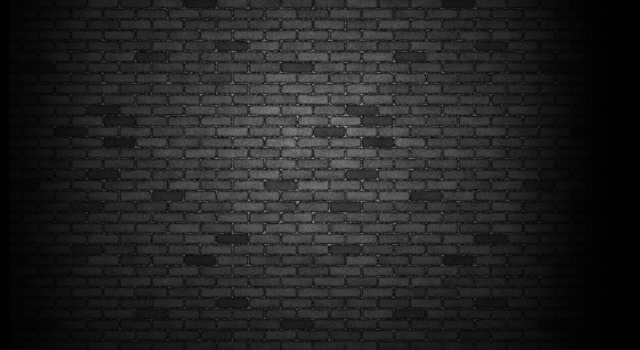
Give the GLSL for this texture, as a Shadertoy shader.

```glsl
// Dark weathered brick wall in running bond, lit by a soft glow that fades to black at the sides.

#define ROW_HEIGHT 0.03061             // row pitch, canvas heights
#define BRICK_ASPECT 3.014             // brick pitch over row pitch
#define WALL_ANCHOR vec2(0.2952, 0.6848) // centre of brick (0, 0)
#define TILE ivec2(8, 24)              // bricks before the wall repeats
#define JOINT 0.08                     // half joint width, in rows
#define EDGE_WOBBLE 0.09
#define GRAIN 0.21
#define LIGHT_CENTRE vec2(0.488, 0.60)
#define LIGHT_SPREAD vec2(0.39, 0.64)
#define LIGHT_POWER 0.365
#define WALL_TINT vec3(1.0, 0.99, 0.98)

float hash(vec2 p) {
    vec3 q = fract(p.xyx * vec3(0.1031, 0.1030, 0.0973));
    q += dot(q, q.yzx + 33.33);
    return fract((q.x + q.y) * q.z);
}

vec2 gradient(vec2 cell) {
    float angle = 6.2832 * hash(cell);
    return vec2(cos(angle), sin(angle));
}

float gradientNoise(vec2 p) {
    vec2 i = floor(p), f = p - i;
    vec2 u = f * f * f * (f * (f * 6.0 - 15.0) + 10.0);
    vec2 e = vec2(1.0, 0.0);
    float low = mix(dot(gradient(i), f), dot(gradient(i + e), f - e), u.x);
    float high = mix(dot(gradient(i + e.yx), f - e.yx),
                     dot(gradient(i + 1.0), f - 1.0), u.x);
    return mix(low, high, u.y);
}

float roundedBox(vec2 p, vec2 halfSize, float radius) {
    vec2 d = abs(p) - halfSize + radius;
    return length(max(d, 0.0)) + min(max(d.x, d.y), 0.0) - radius;
}

// Burnt bricks step through the columns in diagonal runs.
float burntBrick(ivec2 id) {
    int row = id.y, phase = row % 12, column = -1;
    if (row < 4) column = row == 2 ? 7 : 0;
    else if (phase >= 6 && phase <= 9) column = (5 * row + 2) % TILE.x;
    else if (row >= 12 && row < 15) column = (4 + 7 * (row - 12) / 2) % TILE.x;
    float strength = (row % 2 == 0 || row < 4) ? 1.0 : 0.65;
    return id.x == column ? strength : 0.0;
}

// Surface brightness before lighting; p is in rows, running downward.
float wallSurface(vec2 p, float pixel) {
    float row = floor(p.y + 0.5);
    float along = p.x / BRICK_ASPECT + 0.5 - 0.5 * mod(row, 2.0);
    float column = floor(along);
    vec2 local = vec2((along - column - 0.5) * BRICK_ASPECT, p.y - row);
    vec2 id = mod(vec2(column, row), vec2(TILE));
    float variation = hash(id + 17.0);

    // Brick outline with worn, uneven corners
    float wobble = gradientNoise(p * 1.3) + 0.6 * gradientNoise(p * 3.7 + 9.0);
    vec2 halfSize = vec2(0.5 * BRICK_ASPECT, 0.5) - JOINT;
    float radius = mix(0.14, 0.30, hash(id + 43.0));
    float edge = roundedBox(local, halfSize, radius) + EDGE_WOBBLE * wobble;

    // Brick face
    float fine = gradientNoise(p * 6.1) + 0.7 * gradientNoise(p * 3.1 + 31.0);
    float stain = gradientNoise(p * vec2(0.6, 1.0) + 5.0);
    float face = 0.78 + 0.24 * variation + GRAIN * fine + 0.22 * stain;
    face *= 1.0 - 0.42 * burntBrick(ivec2(id));
    face *= 1.0 - 0.20 * smoothstep(-0.22, 0.0, edge);

    // Crumbly mortar, pale in the open corners and dark beside the bricks
    float crumbs = gradientNoise(p * 4.1 + 71.0);
    float mortar = 0.50 + 0.70 * crumbs + 0.65 * smoothstep(0.05, 0.16, edge);
    float surface = mix(face, mortar, smoothstep(-pixel, pixel, edge));
    float rim = 1.0 - smoothstep(0.0, 0.08 + 0.6 * pixel, abs(edge - 0.01));
    float rimDepth = clamp(0.12 + 0.35 * gradientNoise(p * 0.9 + 53.0), 0.0, 0.35);
    return max(surface * (1.0 - rimDepth * rim), 0.05);
}

float wallLight(vec2 uv) {
    vec2 offset = uv - LIGHT_CENTRE;
    vec2 wide = offset / LIGHT_SPREAD;
    vec2 tight = offset / vec2(0.16, 0.28);
    float light = LIGHT_POWER * exp(-dot(wide, wide)) + 0.07 * exp(-dot(tight, tight));
    // Side shadows, with a narrow black band at the left
    light *= 1.0 - 0.97 * smoothstep(0.76, 0.97, uv.x);
    light *= mix(0.35, 1.0, smoothstep(0.0, 0.16, uv.x));
    return light * smoothstep(0.011, 0.018, uv.x);
}

void mainImage(out vec4 fragColor, in vec2 fragCoord) {
    vec2 uv = fragCoord / iResolution.xy;
    vec2 p = fragCoord / iResolution.y;
    vec2 wall = (p - WALL_ANCHOR) * vec2(1.0, -1.0) / ROW_HEIGHT;
    float pixel = 0.9 / (iResolution.y * ROW_HEIGHT);
    float shade = wallSurface(wall, pixel) * wallLight(uv);
    fragColor = vec4(WALL_TINT * shade + 0.002, 1.0);
}
```
